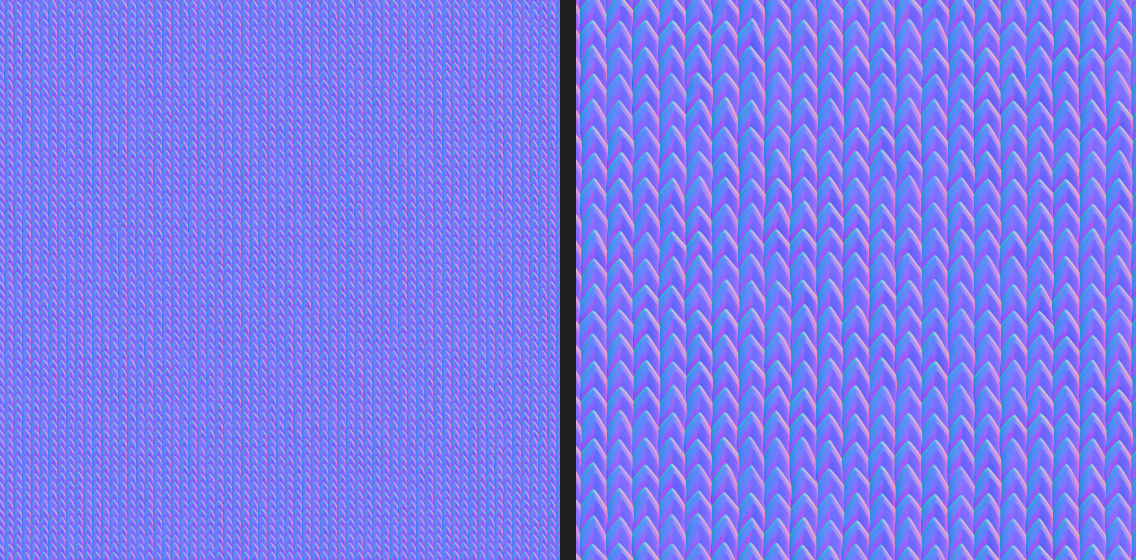
Left, the full canvas; right, a detail of the centre.
Give the GLSL for this texture map, as a Shadertoy shader.

```glsl
// Tangent-space normal map of fine stocking-stitch knitting, 64 by 64 stitches.
// A height field stacks pointed petals in rounded columns with deep seams and a
// thin zigzag rim per row. Its slopes give the normals; all noise wraps.

const float STITCHES = 64.0;   // repeats across and down
const float RIM_RISE = 0.70;   // height of the zigzag, in rows
const float RIM_STEP = 0.050;
const float RIM_WIDTH = 0.12;
const float COLUMN_ROUND = 0.155;
const float LEG_SWELL = 0.075;
const int SAMPLES = 3;         // antialiasing samples per axis

float hash(vec2 p) {
    vec3 q = fract(p.xyx * 0.1031);
    q += dot(q, q.yzx + 33.33);
    return fract((q.x + q.y) * q.z);
}

// Value noise that wraps after a whole number of lattice cells.
float wrapNoise(vec2 p, vec2 period) {
    vec2 cell = floor(p);
    vec2 f = fract(p);
    f = f * f * (3.0 - 2.0 * f);
    vec2 a = mod(cell, period);
    vec2 b = mod(cell + 1.0, period);
    return mix(mix(hash(a), hash(vec2(b.x, a.y)), f.x),
               mix(hash(vec2(a.x, b.y)), hash(b), f.x), f.y);
}

// Small uneven shifts of the yarn, in stitch units.
vec2 loosen(vec2 p, float count) {
    float sway = wrapNoise(p * vec2(0.5, 1.0), vec2(0.5, 1.0) * count) - 0.5;
    float lift = wrapNoise(p + 17.0, vec2(count)) - 0.5;
    float drift = wrapNoise(p * 0.125 + 5.0, vec2(0.125 * count)) - 0.5;
    return p + vec2(0.1 * sway, 0.22 * lift + 0.2 * drift);
}

// Rounded cross-section of a column, leaning right, with steep seams.
float columnProfile(float t) {
    float s = pow(t, 1.2) * 2.0 - 1.0;
    return sqrt(max(1.03 - s * s, 0.0));
}

// Soft swelling along one leg of a stitch.
float legProfile(float q, float peak) {
    float bump = min(q / peak, (1.0 - q) / (1.0 - peak));
    return bump * (1.3 - 0.3 * bump);
}

// Slow climb with a sharp drop where the next row begins.
float rimProfile(float q) {
    return min(q / (1.0 - RIM_WIDTH), (1.0 - q) / RIM_WIDTH);
}

float knitHeight(vec2 p, float count) {
    vec2 yarn = loosen(p, count);
    float across = fract(yarn.x);
    float x = across - 0.5;
    float side = sqrt(4.0 * x * x + 0.004);
    float along = yarn.y + RIM_RISE * pow(side, 1.2);
    vec2 stitch = mod(floor(vec2(yarn.x, along)), vec2(count));

    // Tension changes slowly down a column and abruptly between stitches.
    float tension = mix(0.75, 1.25, wrapNoise(p * vec2(1.0, 0.25), vec2(1.0, 0.25) * count));
    float fullness = mix(0.75, 1.25, hash(stitch + 3.0));

    // The left leg crests early and the right one late.
    float q = fract(along);
    float peak = mix(0.34, 0.67, smoothstep(-0.12, 0.12, x));
    float fibre = wrapNoise(p * vec2(8.0, 4.0), vec2(8.0, 4.0) * count);
    return COLUMN_ROUND * tension * columnProfile(across)
         + fullness * (LEG_SWELL * legProfile(q, peak) + RIM_STEP * rimProfile(q))
         + 0.002 * fibre;
}

vec3 knitNormal(vec2 p, float count) {
    vec2 e = vec2(0.015, 0.0);
    float dx = knitHeight(p + e.xy, count) - knitHeight(p - e.xy, count);
    float dy = knitHeight(p + e.yx, count) - knitHeight(p - e.yx, count);
    return normalize(vec3(-vec2(dx, dy) / (2.0 * e.x), 1.0));
}

void mainImage(out vec4 fragColor, in vec2 fragCoord) {
    // Average the normals over the pixel to smooth creases.
    vec3 normal = vec3(0.0);
    for (int j = 0; j < SAMPLES; j++) {
        for (int i = 0; i < SAMPLES; i++) {
            vec2 offset = (vec2(i, j) + 0.5) / float(SAMPLES) - 0.5;
            vec2 uv = (fragCoord + offset) / iResolution.xy;
            normal += knitNormal(uv * STITCHES + vec2(0.5, 0.0), STITCHES);
        }
    }
    normal /= float(SAMPLES * SAMPLES);

    // Encode the normal as colour.
    fragColor = vec4(normal * 0.5 + 0.5, 1.0);
}
```
